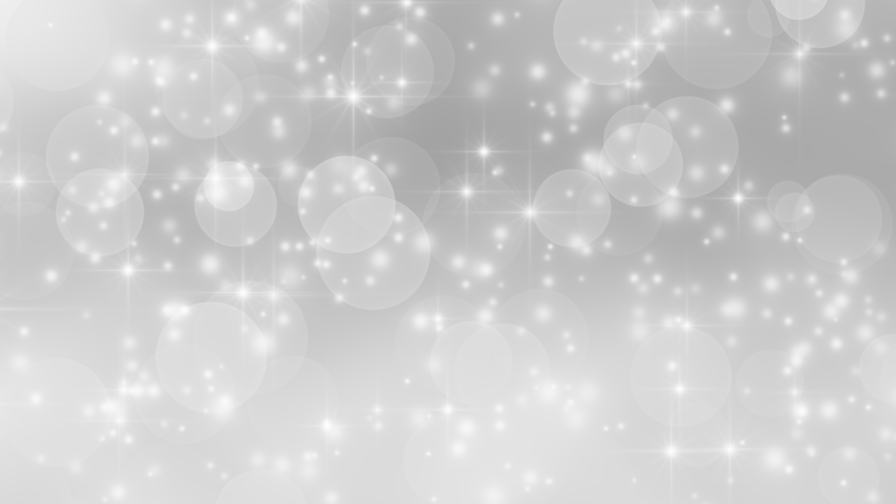
This background is drawn by a Shadertoy shader. Its source:

```glsl
vec3 hash3(vec2 p) {
    vec3 q = vec3(dot(p, vec2(127.1, 311.7)), dot(p, vec2(269.5, 183.3)), dot(p, vec2(419.2, 371.9)));
    return fract(sin(q) * 43758.5);
}

// Evenly spread sequence with a little jitter, slightly overlapping the borders
vec2 scatter(float i, vec2 jitter, float aspect) {
    vec2 s = fract(vec2(0.7549, 0.5698) * i + 0.25 * jitter);
    return (s * 1.08 - 0.04) * vec2(aspect, 1.0);
}

// Smooth clouds from warped, layered sines, about -1 to 1
float clouds(vec2 p) {
    p += 0.12 * sin(p.yx * 6.0 + vec2(1.3, 4.1));
    return 0.5 * sin(p.x * 6.5 + 2.0 * p.y + 0.6) * cos(p.y * 5.0 - 1.0)
         + 0.3 * sin(p.x * 11.0 - p.y * 8.0 + 2.0)
         + 0.2 * sin(p.x * 7.0 + p.y * 17.0);
}

float backdrop(vec2 p, float aspect) {
    vec2 corner = p - vec2(0.0, 1.0);
    vec2 side = p - vec2(aspect, 0.0);
    float shade = mix(0.668, 0.858, smoothstep(0.66, 0.16, p.y));
    shade += 0.04 * smoothstep(0.7, 1.05, p.y);
    shade += 0.22 * exp(-6.0 * dot(corner, corner));
    shade -= 0.06 * exp(-20.0 * dot(side, side));
    return shade + 0.042 * clouds(p);
}

// Soft dots, one possible per cell, gathered into loose clusters
float dots(vec2 p, float cells, float density, float radius) {
    vec2 id = floor(p * cells);
    float glow = 0.0;
    for (int y = -1; y <= 1; y++)
    for (int x = -1; x <= 1; x++) {
        vec2 cell = id + vec2(x, y);
        vec3 h = hash3(cell + cells);
        vec2 center = (cell + 0.1 + 0.8 * h.xy) / cells;
        float present = step(h.z, density * (1.0 + 1.3 * clouds(center * 1.4 + 3.0)));
        float size = radius * mix(0.6, 1.3, fract(h.x * 17.0));
        float d2 = dot(p - center, p - center) / (size * size);
        float power = mix(0.3, 1.1, fract(h.y * 23.0));
        glow += present * power * (exp(-d2) + 0.2 * exp(-d2 / 5.0));
    }
    return glow;
}

// Thin tapering cross of light
float cross4(vec2 p, float len) {
    p = abs(p);
    return exp(-p.x / 0.0025 - p.y / len) + exp(-p.y / 0.0025 - p.x / len);
}

float star(vec2 p, float size) {
    vec2 tilted = mat2(0.866, 0.5, -0.5, 0.866) * p;
    vec2 steep = mat2(0.5, 0.866, -0.866, 0.5) * p;
    float d = length(p);
    float rays = 0.6 * cross4(p, 0.055 * size)
               + 0.32 * (cross4(tilted, 0.028 * size) + cross4(steep, 0.028 * size));
    return rays + 0.9 * exp(-d * d / (0.00012 * size)) + 0.3 * exp(-d / (0.026 * size));
}

void mainImage(out vec4 fragColor, in vec2 fragCoord) {
    vec2 p = fragCoord / iResolution.y;
    float aspect = iResolution.x / iResolution.y;
    float pixel = 1.0 / iResolution.y;
    float shade = backdrop(p, aspect);

    // Translucent discs with faint rims
    for (int i = 0; i < 58; i++) {
        vec3 h = hash3(vec2(i, 7.0));
        float radius = mix(0.03, 0.116, sqrt(h.z));
        float d = length(p - scatter(float(i), h.xy, aspect)) - radius;
        float inside = 1.0 - smoothstep(-pixel, pixel, d);
        float rim = exp(-abs(d + 0.002) / 0.003);
        float alpha = mix(0.1, 0.5, h.x * h.x);
        shade = mix(shade, 0.89, inside * alpha * (1.0 + 0.25 * rim));
    }

    // Blurred and crisp dots
    float light = dots(p, 10.0, 0.36, 0.0165)
                + dots(p, 17.0, 0.26, 0.0105)
                + dots(p, 28.0, 0.1, 0.0058);

    // Sparkling stars
    for (int i = 0; i < 34; i++) {
        vec3 h = hash3(vec2(i, 31.0));
        vec2 center = scatter(float(i) + 0.37, h.xy, aspect);
        light += mix(0.4, 1.1, h.x) * star(p - center, mix(0.6, 1.6, h.z * h.z));
    }

    shade = 1.0 - (1.0 - shade) * exp(-light);
    fragColor = vec4(vec3(shade), 1.0);
}
```
